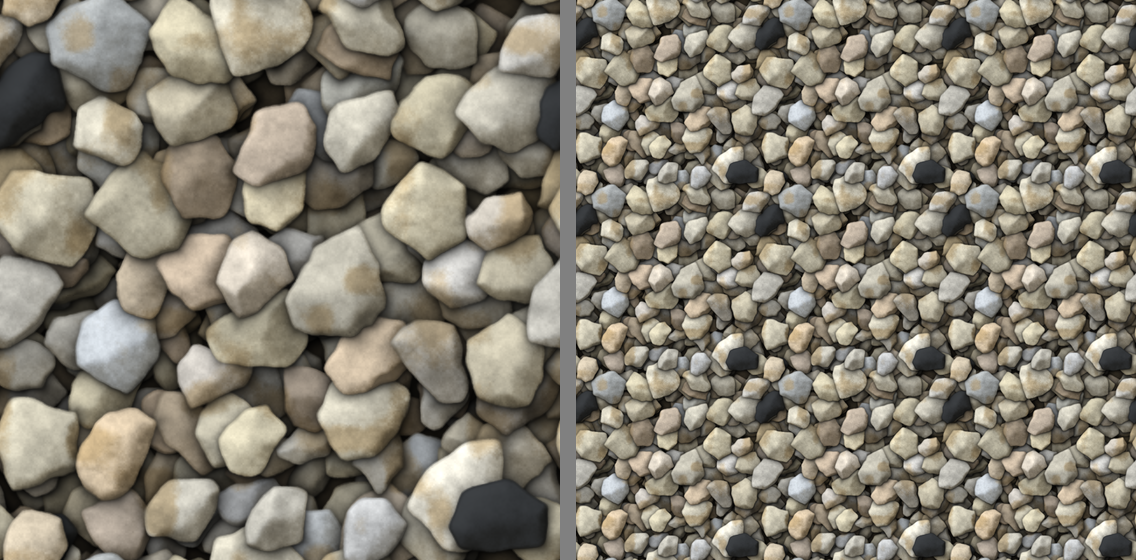
Left, the tile; right, the same tile 3 across and 3 down.
Write a Shadertoy shader that draws this texture.

```glsl
// Crushed gravel: four wrapped grids of angular stones, painted from back to front.
// Each stone is a rounded polygon of half planes with bevelled sides and tilted top
// facets, lit from the upper left, and it shades whatever lies beneath its rim.

const float TAU = 6.2831853;

vec3 hash3(vec3 p) {
    p = fract(p * vec3(0.1031, 0.1030, 0.0973));
    p += dot(p, p.yxz + 33.33);
    return fract((p.xxy + p.yzz) * p.zyx);
}

// Three channels of value noise, repeating after `period` cells
vec3 wrapNoise(vec2 uv, float period, float seed) {
    vec2 p = uv * period, cell = floor(p), f = p - cell;
    f = f * f * (3.0 - 2.0 * f);
    vec2 a = mod(cell, period), b = mod(cell + 1.0, period);
    vec3 low = mix(hash3(vec3(a, seed)), hash3(vec3(b.x, a.y, seed)), f.x);
    vec3 high = mix(hash3(vec3(a.x, b.y, seed)), hash3(vec3(b, seed)), f.x);
    return mix(low, high, f.y);
}

vec3 grainNoise(vec2 uv) {
    vec3 sum = vec3(0.0);
    float amplitude = 0.4, period = 20.0;
    for (int i = 0; i < 5; i++) {
        sum += amplitude * (wrapNoise(uv, period, 91.0 + float(i)) - 0.5);
        amplitude *= 0.72;
        period *= 2.0;
    }
    return sum;
}

vec2 direction(float angle) { return vec2(cos(angle), sin(angle)); }

// q is in stone radii; returns the surface normal and the distance to the outline
vec4 stoneShape(vec2 q, vec3 id, float turn, float aspect) {
    float outline = 0.0, total = 0.0;
    vec2 lean = vec2(0.0);
    for (int k = 0; k < 7; k++) {
        vec3 h = hash3(id + vec3(0.0, 0.0, float(k) + 5.0));
        float angle = (float(k) + 0.8 * h.x) * TAU / 7.0;
        vec2 dir = direction(angle + turn);
        float reach = length(direction(angle) * vec2(1.0, aspect)) * mix(0.78, 1.06, h.y);
        float dist = dot(q, dir) - reach;
        float slope = mix(0.5, 1.7, h.z);
        float weight = exp(20.0 * slope * dist);
        outline += exp(20.0 * dist);
        lean += weight * slope * dir;
        total += weight;
    }
    // Broad top facets
    for (int k = 0; k < 3; k++) {
        vec3 h = hash3(id + vec3(0.0, 0.0, float(k) + 13.0));
        vec2 dir = direction((float(k) + h.x) * TAU / 3.0 + turn);
        float slope = mix(0.08, 0.6, h.y);
        float weight = exp(-20.0 * (0.26 + 0.14 * h.z - slope * dot(q, dir)));
        lean += weight * slope * dir;
        total += weight;
    }
    return vec4(normalize(vec3(lean / total, 1.0)), log(outline) / 20.0);
}

vec3 stoneColour(vec3 id, vec3 grain, float stain) {
    vec3 h = hash3(id + vec3(0.0, 0.0, 17.0));
    vec3 pick = hash3(id + vec3(0.0, 0.0, 18.0));
    vec3 colour = mix(vec3(0.85, 0.82, 0.71), vec3(0.79, 0.79, 0.78), h.x);
    colour = mix(colour, vec3(0.76, 0.67, 0.57), 0.75 * smoothstep(0.55, 1.0, h.y));
    colour = mix(colour, vec3(0.70, 0.73, 0.76), 0.8 * smoothstep(0.82, 0.95, pick.x));
    colour = mix(colour, vec3(0.64, 0.54, 0.37), 0.55 * smoothstep(0.6, 0.85, stain));
    colour *= mix(0.84, 1.1, h.z) * (1.0 + 0.32 * grain.z);
    return mix(colour, vec3(0.21, 0.22, 0.23), step(0.988, pick.y));
}

void mainImage(out vec4 fragColor, in vec2 fragCoord) {
    vec2 uv = fragCoord / iResolution.xy;
    float soft = 0.0012 + 0.7 / iResolution.y;
    vec3 light = normalize(vec3(-0.45, 0.6, 0.8));
    vec3 grain = grainNoise(uv);
    float stain = wrapNoise(uv, 14.0, 71.0).x + 0.3 * grain.x;
    vec2 warp = 0.009 * (wrapNoise(uv, 34.0, 81.0).xy - 0.5) + 0.004 * grain.xy;

    // Dark earth in the gaps
    vec3 colour = vec3(0.25, 0.22, 0.17) * (1.0 + 0.6 * grain.x);

    for (int layer = 0; layer < 4; layer++) {
        float depth = float(layer) / 3.0;
        float count = 10.0 - float(layer);
        vec2 p = (uv + warp) * count;
        vec2 home = floor(p);
        for (int n = 0; n < 9; n++) {
            vec2 cell = home + vec2(n % 3, n / 3) - 1.0;
            vec3 id = vec3(mod(cell, count), 23.0 * float(layer));
            vec3 place = hash3(id), form = hash3(id + vec3(0.0, 0.0, 1.0));
            if (place.z > mix(1.0, 0.78, depth)) continue;

            float radius = mix(0.46, 0.72, form.x);
            vec2 q = (p - cell - 0.5 - 0.7 * (place.xy - 0.5)) / radius;
            if (dot(q, q) > 3.2) continue;
            vec4 shape = stoneShape(q, id, form.y * TAU, mix(0.55, 0.95, form.z));
            float dist = shape.w * radius / count;

            // Contact shadow, heavier away from the light
            float side = 0.55 - 0.25 * dot(normalize(q + 0.001), normalize(light.xy));
            colour *= 1.0 - side * exp(-max(dist, 0.0) / 0.011);

            // Lit stone
            vec3 normal = normalize(shape.xyz + vec3(0.55 * grain.xy, 0.0));
            float shade = 0.43 + 0.73 * max(dot(normal, light), 0.0);
            shade *= mix(0.72, 1.0, depth) * mix(0.8, 1.0, smoothstep(0.0, 0.007, -dist));
            vec3 stone = stoneColour(id, grain, stain) * shade;
            stone *= mix(vec3(1.0, 0.96, 0.88), vec3(1.0), smoothstep(0.45, 0.95, shade));
            colour = mix(colour, stone, smoothstep(soft, -soft, dist));
        }
    }
    fragColor = vec4(clamp(colour, 0.0, 1.0), 1.0);
}
```
